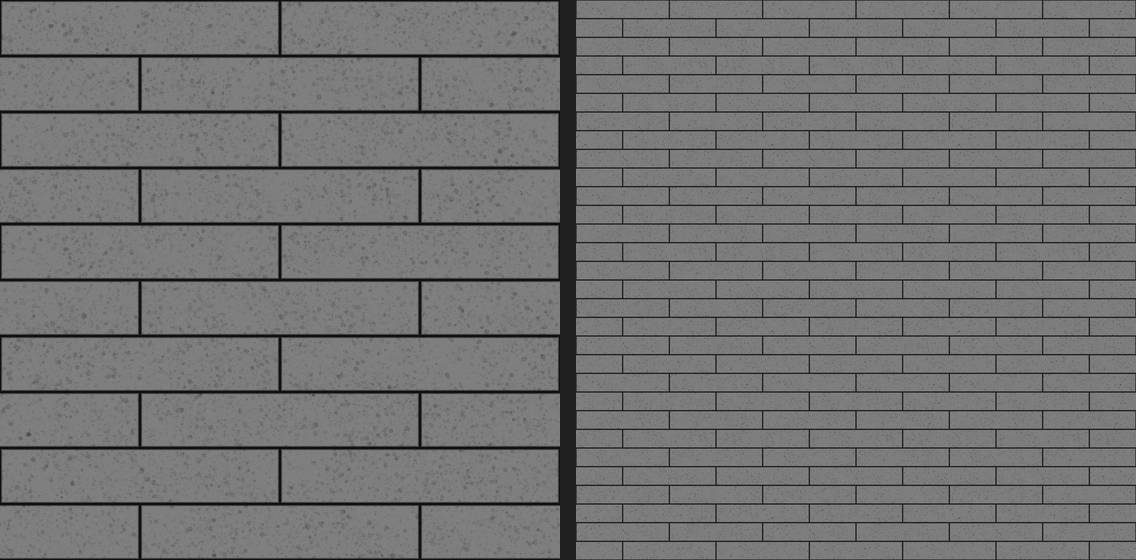
Left: one tile. Right: repeated 3 by 3.
Give the GLSL for this texture, as a WebGL 2 fragment shader.

```glsl
#version 300 es
precision highp float;
// Running-bond wall of long grey bricks with pitted stone speckles and soft dark joints.

uniform vec2 u_resolution;
out vec4 fragColor;

const vec2 BRICKS = vec2(2.0, 10.0);      // repeats across and down
const vec3 STONE = vec3(0.497);
const vec3 JOINT = vec3(0.055);
const float JOINT_CORE = 0.0006;          // half width of the darkest part
const float JOINT_FADE = 0.0050;          // distance at which the stone is clean

// Integer hash: three random values in 0..1 for a cell and a seed.
vec3 hash3(vec2 cell, float seed) {
  uvec3 v = uvec3(cell, seed) * 1664525u + 1013904223u;
  v.x += v.y * v.z; v.y += v.z * v.x; v.z += v.x * v.y;
  v ^= v >> 16u;
  v.x += v.y * v.z; v.y += v.z * v.x; v.z += v.x * v.y;
  return vec3(v >> 8u) / 16777216.0;
}

// Value noise that wraps after a whole number of cells.
float wrappedNoise(vec2 uv, float cells, float seed) {
  vec2 p = uv * cells;
  vec2 base = floor(p);
  vec2 t = smoothstep(0.0, 1.0, p - base);
  float a = hash3(mod(base, cells), seed).x;
  float b = hash3(mod(base + vec2(1, 0), cells), seed).x;
  float c = hash3(mod(base + vec2(0, 1), cells), seed).x;
  float d = hash3(mod(base + vec2(1, 1), cells), seed).x;
  return mix(mix(a, b, t.x), mix(c, d, t.x), t.y);
}

// Distance to the nearest joint; every other course is shifted by half a brick.
float jointDistance(vec2 uv, vec2 bricks) {
  vec2 p = uv * bricks;
  p.x += 0.5 * mod(floor(p.y) + 1.0, 2.0);
  vec2 toEdge = (0.5 - abs(fract(p) - 0.5)) / bricks;
  return min(toEdge.x, toEdge.y);
}

// Summed darkness of translucent round pits scattered one per cell.
float speckles(vec2 uv, float cells, float seed, float density, vec2 radii, float pixel) {
  vec2 p = uv * cells;
  vec2 base = floor(p);
  float soft = 0.7 * pixel * cells;
  float darkness = 0.0;
  for (int y = -1; y <= 1; y++) {
    for (int x = -1; x <= 1; x++) {
      vec2 cell = base + vec2(x, y);
      vec2 id = mod(cell, cells);
      vec3 place = hash3(id, seed);
      vec3 look = hash3(id, seed + 1.0);
      float radius = mix(radii.x, radii.y, look.x);
      float dist = length(p - cell - place.xy);
      float disc = 1.0 - smoothstep(radius - soft, radius + soft, dist);
      float rim = mix(0.8, 1.15, smoothstep(0.3, 0.9, dist / radius));
      float strength = mix(0.4, 1.0, look.y * look.y);
      darkness += step(place.z, density) * disc * rim * strength;
    }
  }
  return darkness;
}

// Several sizes of pits, gathered into loose clusters, over a fine grain.
float stoneWear(vec2 uv, float pixel) {
  float cluster = mix(0.35, 1.5, wrappedNoise(uv, 26.0, 3.0));
  float wear = 0.0;
  for (int i = 0; i < 2; i++) {
    float seed = 11.0 + 10.0 * float(i);
    wear += 0.080 * speckles(uv, 66.0, seed, 0.27 * cluster, vec2(0.16, 0.29), pixel);
    wear += 0.065 * speckles(uv, 112.0, seed + 2.0, 0.30 * cluster, vec2(0.14, 0.29), pixel);
  }
  wear += 0.060 * speckles(uv, 200.0, 41.0, 0.50 * cluster, vec2(0.12, 0.30), pixel);
  float grain = wrappedNoise(uv, 240.0, 51.0) - 0.5;
  return wear * (1.0 + 0.6 * grain) + 0.012 * grain;
}

void main() {
  vec2 uv = gl_FragCoord.xy / u_resolution;
  float pixel = 1.0 / min(u_resolution.x, u_resolution.y);
  vec3 stone = STONE - min(stoneWear(uv, pixel), 0.19);
  float clean = smoothstep(JOINT_CORE, JOINT_FADE, jointDistance(uv, BRICKS));
  fragColor = vec4(mix(JOINT, stone, clean), 1.0);
}
```
